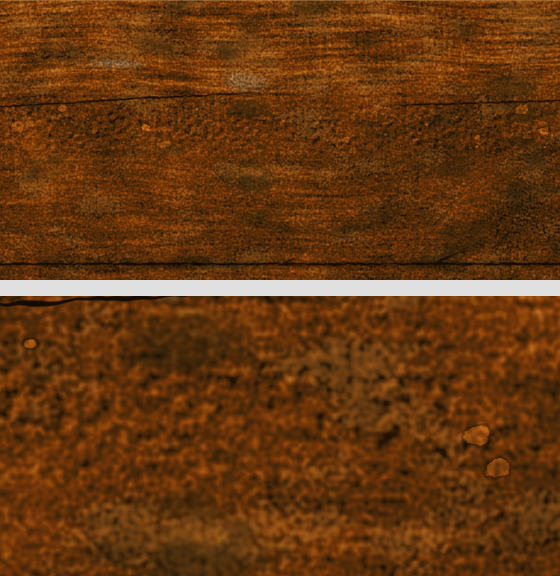
Top, the full canvas; bottom, a detail of the centre.
This texture is drawn by a Shadertoy shader. Its source:

```glsl
#define DEEP   vec3(0.13, 0.07, 0.015)
#define UMBER  vec3(0.31, 0.165, 0.035)
#define RUST   vec3(0.43, 0.20, 0.03)
#define ORANGE vec3(0.56, 0.27, 0.04)
#define HONEY  vec3(0.72, 0.44, 0.13)
#define OCHRE  vec3(0.52, 0.32, 0.11)
#define PALE   vec3(0.70, 0.52, 0.31)
#define CHIP   vec3(0.82, 0.42, 0.08)
#define CHIPS 22
#define GRAIN 0.34
#define SPECKLE 0.40
#define SEAM_Y 0.057

vec2 hash2(vec2 p) {
    p = vec2(dot(p, vec2(127.1, 311.7)), dot(p, vec2(269.5, 183.3)));
    return fract(sin(p) * 43758.5);
}

// Gradient noise, roughly -0.6 to 0.6
float noise(vec2 p) {
    vec2 i = floor(p), f = p - i;
    vec2 u = f * f * f * (f * (f * 6.0 - 15.0) + 10.0);
    vec2 e = vec2(1.0, 0.0);
    float a = dot(hash2(i) * 2.0 - 1.0, f);
    float b = dot(hash2(i + e) * 2.0 - 1.0, f - e);
    float c = dot(hash2(i + e.yx) * 2.0 - 1.0, f - e.yx);
    float d = dot(hash2(i + 1.0) * 2.0 - 1.0, f - 1.0);
    return mix(mix(a, b, u.x), mix(c, d, u.x), u.y);
}

float fbm(vec2 p) {
    float sum = 0.0, amp = 1.0;
    for (int i = 0; i < 5; i++) {
        sum += amp * noise(p);
        p = mat2(1.6, 1.2, -1.2, 1.6) * p + 7.3;
        amp *= 0.55;
    }
    return sum;
}

// Warm brown ramp indexed by brightness
vec3 woodRamp(float t) {
    vec3 c = mix(DEEP, UMBER, smoothstep(0.10, 0.33, t));
    c = mix(c, RUST, smoothstep(0.31, 0.45, t));
    c = mix(c, ORANGE, smoothstep(0.43, 0.58, t));
    return mix(c, HONEY, smoothstep(0.56, 0.78, t));
}

// Soft elongated patch with a ragged rim
float patchMask(vec2 p, vec2 centre, vec2 size, float ragged) {
    return 1.0 - smoothstep(0.3, 1.1, length((p - centre) / size) + ragged);
}

// Ragged dark line around height y, covering x from a to b
float crack(vec2 p, float y, float a, float b, float halfWidth, float px) {
    float jag = 0.006 * noise(vec2(p.x * 13.0, y)) + 0.005 * noise(vec2(p.x * 55.0, 3.7));
    float w = halfWidth * (0.8 + 1.3 * noise(vec2(p.x * 19.0, 9.2)));
    float line = 1.0 - smoothstep(w - px, w + px, abs(p.y - y - jag));
    return line * smoothstep(a - 0.04, a + 0.04, p.x) * (1.0 - smoothstep(b - 0.1, b, p.x));
}

void mainImage(out vec4 fragColor, in vec2 fragCoord) {
    float px = 1.0 / iResolution.y;
    vec2 p = fragCoord * px;
    float upper = smoothstep(0.60, 0.74, p.y);
    float band = smoothstep(0.40, 0.52, p.y) * (1.0 - smoothstep(0.58, 0.68, p.y));
    float right = smoothstep(0.9, 1.8, p.x) * (1.0 - upper);
    float mottle = fbm(p * 4.0 + 2.0);
    float ragged = fbm(p * 22.0);

    // Wavy horizontal grain
    float w = p.y + 0.07 * noise(p * vec2(1.3, 2.2) + 4.0) + 0.007 * noise(p * vec2(7.0, 9.0));
    float fibre = noise(vec2(p.x * 2.5, w * 48.0)) + 0.8 * noise(vec2(p.x * 7.0, w * 105.0));
    float rings = sin(w * 245.0 + 5.0 * noise(vec2(p.x * 2.0, w * 9.0)));
    float ringMask = upper + 0.5 * (1.0 - right) * (1.0 - smoothstep(0.2, 0.5, p.y));
    float ripple = sin(p.x * 270.0 + 6.0 * noise(p * 7.0))
        * patchMask(p, vec2(1.45, 0.89), vec2(0.4, 0.18), 0.5 * mottle);

    // Crumbly dirt and fine speckle
    float speck = noise(p * 115.0) + 0.6 * noise(p * vec2(60.0, 75.0) + 31.0);
    float relief = noise(p * 48.0) - noise(p * 48.0 + vec2(-0.3, 0.35));

    // Brightness
    float tone = 0.395 + 0.085 * upper - 0.06 * right;
    tone += GRAIN * fibre * mix(0.55, 1.0, upper) * (1.0 - 0.65 * max(band, right));
    tone += 0.05 * rings * ringMask * (0.7 + mottle) + 0.035 * ripple;
    tone += SPECKLE * speck * 0.75 + 0.30 * relief * max(band, 0.4 * right);
    tone += 0.17 * mottle + 0.10 * ragged;
    vec3 color = woodRamp(tone);

    // Dull ochre wear and olive grime
    float wear = smoothstep(0.05, 0.5, fbm(p * vec2(5.0, 9.0) + 17.0) + 0.15 * upper + 0.5 * speck);
    color = mix(color, OCHRE * (0.55 + tone), 0.55 * wear);
    float grime = smoothstep(0.12, 0.6, fbm(p * vec2(4.0, 8.0) + 41.0) + 0.18 * right + 0.3 * fibre);
    color = mix(color, vec3(0.19, 0.13, 0.04) * (0.6 + tone), 0.65 * grime);

    // Pale scuffs
    float scuff = patchMask(p, vec2(0.87, 0.71), vec2(0.09, 0.05), 0.6 * ragged);
    scuff = max(scuff, patchMask(p, vec2(0.42, 0.77), vec2(0.12, 0.022), 0.6 * ragged));
    color = mix(color, PALE * (0.75 + 0.6 * speck), 0.75 * scuff);

    // Orange flakes scattered through the dirty band
    for (int i = 0; i < CHIPS; i++) {
        vec2 h = hash2(vec2(float(i), 5.0)), k = hash2(vec2(float(i), 23.0));
        vec2 centre = vec2(2.0 * h.x, mix(0.46, 0.62, h.y));
        float size = mix(0.004, 0.022, k.x * k.x * k.x);
        float d = length((p - centre) * vec2(0.8, 1.1)) + size * 1.3 * ragged - size;
        float flake = 1.0 - smoothstep(-px, px, d);
        float shade = 1.0 - smoothstep(0.0, 0.006, d);
        color *= 1.0 - 0.35 * shade * (1.0 - flake);
        color = mix(color, CHIP * (0.85 + 0.5 * speck), flake * mix(0.45, 0.95, k.y));
    }

    // Cracks, lower board seam and bright top edge
    float gap = crack(p, 0.62 + 0.055 * p.x, -0.2, 0.95, 0.0032, px);
    gap = max(gap, crack(p, 0.585 + 0.027 * p.x, 1.42, 2.3, 0.003, px));
    gap = max(gap, crack(p, SEAM_Y, -0.2, 2.3, 0.0045, px));
    gap = max(gap, crack(p, 0.38 * p.x - 0.325, 1.0, 1.1, 0.005, px));
    gap = max(gap, crack(p, 0.45 * p.x - 0.64, 1.55, 1.68, 0.005, px));
    color *= 1.0 - 0.3 * exp(-abs(p.y - SEAM_Y) * 90.0);
    color = mix(color, vec3(0.05, 0.03, 0.015), 0.9 * gap);
    color = mix(color, PALE, 0.6 * smoothstep(0.995, 0.999, p.y));

    fragColor = vec4(clamp(color, 0.0, 1.0), 1.0);
}
```
